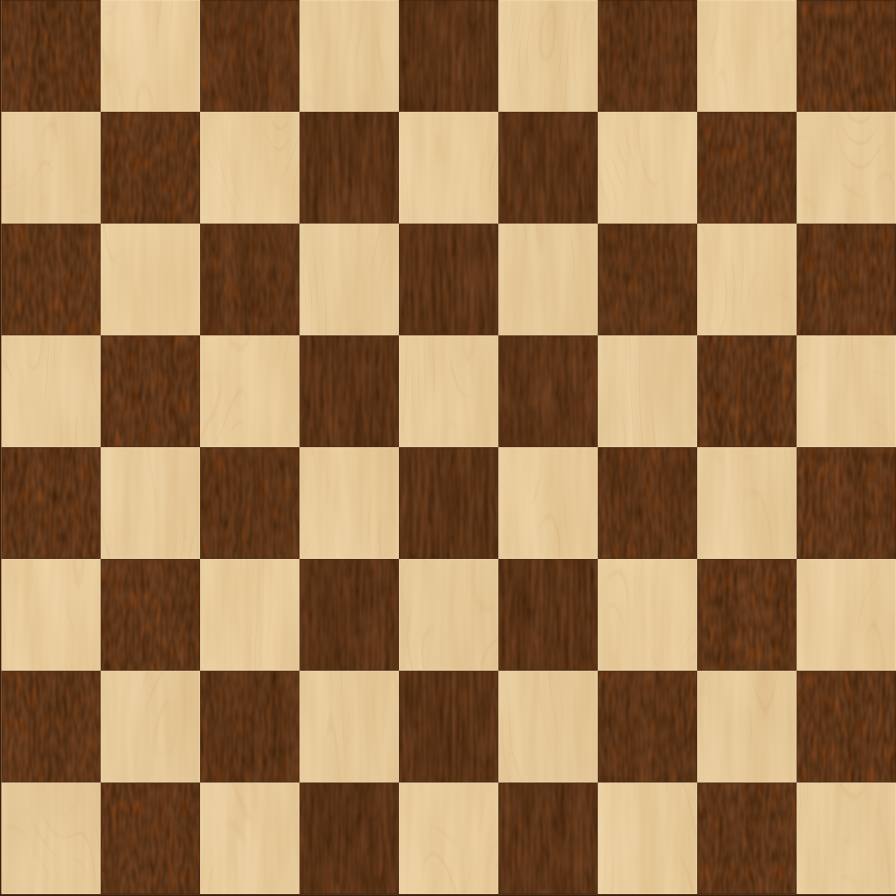
This pattern is drawn by a WebGL 1 fragment shader. Its source:

```glsl
precision highp float;
// Wooden checkerboard: pale fine-grained tiles alternating with dark porous ones.

uniform vec2 u_resolution;

#define TILES vec2(9.0, 8.0)
#define MARGIN vec2(0.0014, 0.0019)
#define RIM_WIDTH 0.0022
#define RIM_STRENGTH 0.55
#define PALE_LOW vec3(0.865, 0.735, 0.535)
#define PALE_HIGH vec3(0.925, 0.825, 0.645)
#define PALE_RIM vec3(0.96, 0.88, 0.72)
#define DARK_LOW vec3(0.285, 0.155, 0.055)
#define DARK_HIGH vec3(0.415, 0.243, 0.122)
#define DARK_RIM vec3(0.24, 0.12, 0.04)
#define RUST vec3(0.055, 0.012, -0.015)

float hash(vec2 p) {
  return fract(sin(dot(p, vec2(127.1, 311.7))) * 43758.5);
}

vec2 gradient(vec2 cell) {
  float angle = 6.2832 * hash(cell);
  return vec2(cos(angle), sin(angle));
}

// Gradient noise, roughly -0.7 to 0.7
float noise(vec2 p) {
  vec2 i = floor(p);
  vec2 f = p - i;
  vec2 w = f * f * f * (f * (f * 6.0 - 15.0) + 10.0);
  vec2 e = vec2(1.0, 0.0);
  float a = dot(gradient(i), f);
  float b = dot(gradient(i + e.xy), f - e.xy);
  float c = dot(gradient(i + e.yx), f - e.yx);
  float d = dot(gradient(i + e.xx), f - e.xx);
  return mix(mix(a, b, w.x), mix(c, d, w.x), w.y);
}

// Soft vertical figure with a few thin growth lines
vec3 paleWood(vec2 uv, vec2 local, vec2 seed) {
  float broad = noise(uv * vec2(38.0, 6.0) + seed);
  float fine = noise(uv * vec2(150.0, 14.0) + seed);
  float rings = (noise(uv * vec2(15.0, 4.5) - seed) + 0.5 * local.x) * 7.0;
  float line = 1.0 - smoothstep(0.0, 0.14, abs(fract(rings) - 0.5));
  line *= smoothstep(-0.1, 0.4, noise(uv * vec2(25.0, 11.0) + seed.yx));
  float tone = 0.62 - 0.24 * (local.x - 0.5) + 0.5 * broad + 0.25 * fine - 0.3 * line;
  return mix(PALE_LOW, PALE_HIGH, tone);
}

// Short pores near the sides of the board, long straight grain near its middle
vec3 darkWood(vec2 uv, vec2 seed, float straightness) {
  float bands = noise(uv * vec2(48.0, 5.0) + seed);
  float pores = noise(uv * vec2(230.0, 62.0) + seed);
  float streaks = noise(uv * vec2(210.0, 20.0) - seed);
  float grain = mix(pores, streaks, 0.25 + 0.5 * straightness);
  float fleck = smoothstep(0.1, 0.5, noise(uv * vec2(160.0, 45.0) + seed.yx));
  float tone = 0.6 + 0.95 * grain + 0.4 * bands - 0.25 * fleck - 0.1 * straightness;
  float rust = smoothstep(0.05, 0.5, noise(uv * vec2(110.0, 38.0) - seed.yx));
  return mix(DARK_LOW, DARK_HIGH, tone) + RUST * rust * (1.0 - 0.7 * straightness);
}

void main() {
  vec2 uv = gl_FragCoord.xy / u_resolution;
  vec2 pixel = 1.0 / u_resolution;

  // Tile index, position inside the tile and distance to its edges
  vec2 grid = (uv - MARGIN) / (1.0 - MARGIN) * TILES;
  vec2 tile = clamp(floor(grid), vec2(0.0), TILES - 1.0);
  vec2 local = grid - tile;
  vec2 edge = max(min(local, 1.0 - local), 0.0) / TILES;

  // Smoothed checker: 1 on pale tiles, 0 on dark ones
  vec2 parity = 1.0 - 2.0 * mod(tile, 2.0);
  vec2 side = parity * clamp(2.0 * edge / pixel, 0.0, 1.0);
  float pale = 0.5 + 0.5 * side.x * side.y;

  // Each tile is cut from a different piece of timber
  vec2 seed = 60.0 * vec2(hash(tile + 3.0), hash(tile + 17.0));
  float straightness = 1.0 - smoothstep(0.5, 3.0, abs(tile.x - 4.0));
  vec3 paleColor = paleWood(uv, local, seed) + 0.016 * (hash(tile + 9.0) - 0.5);
  vec3 darkColor = darkWood(uv, seed, straightness);

  // Thin rims along the joints
  float rim = 1.0 - smoothstep(0.0, RIM_WIDTH, min(edge.x, edge.y));
  paleColor = mix(paleColor, PALE_RIM, RIM_STRENGTH * rim);
  darkColor = mix(darkColor, DARK_RIM, RIM_STRENGTH * rim);
  vec3 color = mix(darkColor, paleColor, pale);

  // Dark seam along the left and lower borders
  vec2 seam = smoothstep(-0.5 * pixel, 0.5 * pixel, uv - MARGIN);
  color = mix(DARK_RIM, color, seam.x * seam.y);

  gl_FragColor = vec4(clamp(color, 0.0, 1.0), 1.0);
}
```
